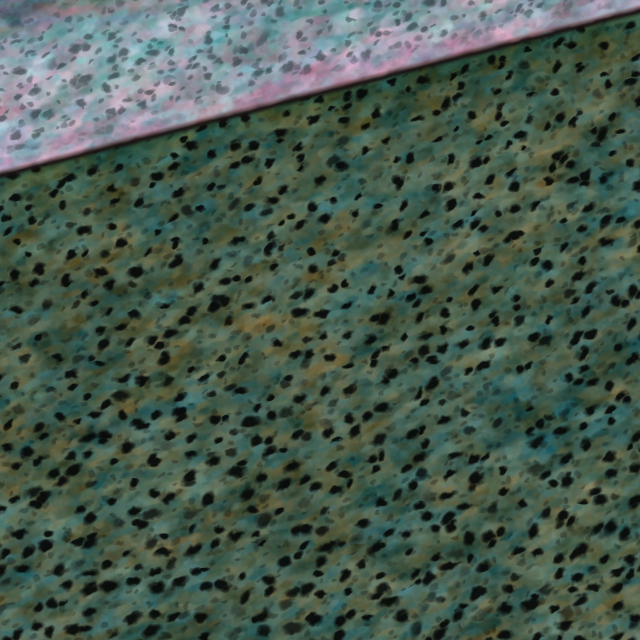
A Shadertoy shader for this texture:

```glsl
// A speckled green field under a pale, mottled slanted strip with a dark rim.
// Colour clouds blend random tints of jittered cells; the dark flecks are soft
// ellipses, one per jittered cell, that turn and shrink across the canvas.

vec3 hash3(vec2 cell) {
    vec3 q = fract(cell.xyx * vec3(0.1031, 0.1030, 0.0973));
    q += dot(q, q.yxz + 33.33);
    return fract((q.xxy + q.yzz) * q.zyx);
}

mat2 turn(float a) {
    return mat2(cos(a), -sin(a), sin(a), cos(a));
}

// Smooth cellular noise: three independent channels, centred on zero
vec3 cellTint(vec2 p) {
    vec2 cell = floor(p);
    vec3 sum = vec3(0.0);
    float total = 0.0;
    for (int j = -1; j <= 1; j++)
    for (int i = -1; i <= 1; i++) {
        vec2 id = cell + vec2(i, j);
        vec2 d = id + hash3(id).xy - p;
        float w = exp(-5.0 * dot(d, d));
        sum += w * hash3(id + 71.0);
        total += w;
    }
    return sum / total - 0.5;
}

// Coverage of elongated flecks, with random size, tilt and strength
float flecks(vec2 p, float angle, float size) {
    vec2 cell = floor(p);
    float cover = 0.0;
    for (int j = -1; j <= 1; j++)
    for (int i = -1; i <= 1; i++) {
        vec2 id = cell + vec2(i, j);
        vec3 place = hash3(id + 19.0);
        vec3 look = hash3(id + 137.0);
        vec2 d = turn(angle + (look.x - 0.5) * 0.9) * (p - id - place.xy);
        float r = length(d / vec2(0.30 + 0.16 * look.y, 0.24));
        float fleck = 1.0 - smoothstep(0.45, 1.25, r / (size * (0.7 + 0.5 * place.z)));
        cover = max(cover, fleck * smoothstep(0.02, 0.4, look.z));
    }
    return cover;
}

void mainImage(out vec4 fragColor, in vec2 fragCoord) {
    vec2 p = fragCoord / iResolution.y;
    float height = p.y - 0.726 - 0.258 * p.x;   // signed height above the rim
    float angle = mix(0.42, 0.72, p.x);

    // Streaky clouds at four scales
    vec2 streak = turn(0.42) * p;
    vec3 broad = cellTint(streak * vec2(7.0, 13.0));
    vec3 medium = cellTint(streak * vec2(22.0, 46.0) + 5.0);
    vec3 small = cellTint(streak * vec2(58.0, 105.0) + 11.0);
    vec3 grain = cellTint(p * 170.0);
    vec3 tint = 0.4 * broad + 0.7 * medium + 0.6 * small + 0.2 * grain;

    // Flecks with ragged outlines
    vec2 ragged = p + 0.006 * small.xy + 0.003 * grain.xy;
    float size = mix(1.08, 0.78, p.y);
    float dark = flecks(ragged * 32.0, angle, size);
    float faint = flecks(ragged * 47.0 + 40.0, angle, 0.8);

    // Green field, deeper just below the rim
    vec3 field = vec3(0.285, 0.375, 0.305);
    field += tint.x * 0.20 + tint.y * vec3(0.15, 0.03, -0.07);
    field += tint.z * vec3(-0.09, 0.04, 0.11);
    field = mix(field, field * vec3(0.55, 0.78, 0.68), exp(min(height, 0.0) / 0.035));
    field *= 1.0 - 0.28 * faint;
    field = mix(field, vec3(0.025, 0.035, 0.03), 0.94 * dark);

    // Pale strip, pinker at the rim and dull with flat streaks in the far corner
    vec3 strip = mix(vec3(0.64, 0.59, 0.67), vec3(0.56, 0.63, 0.67), smoothstep(0.01, 0.12, height));
    strip += tint.x * 0.26 + tint.y * vec3(0.20, -0.04, 0.04);
    strip += tint.z * vec3(-0.14, 0.05, 0.07);
    vec3 flat_ = cellTint(turn(0.12) * p * vec2(9.0, 95.0));
    float corner = smoothstep(0.16, 0.27, height);
    strip = mix(strip, strip * 0.68 + flat_ * 0.16, corner);
    float stripFlecks = max(0.62 * dark, 0.45 * faint) * smoothstep(0.0, 0.06, height);
    strip = mix(strip, vec3(0.17, 0.22, 0.24), stripFlecks * (1.0 - 0.5 * corner));

    // Join the halves, then lay the reddish fringe and dark rim over the seam
    vec3 color = mix(field, strip, smoothstep(-0.003, 0.004, height));
    float fringe = exp(-pow((height - 0.004) / 0.004, 2.0));
    float rim = exp(-pow((height + 0.001 + 0.002 * small.x) / 0.0045, 2.0));
    color = mix(color, vec3(0.40, 0.25, 0.24), 0.55 * fringe);
    color = mix(color, vec3(0.09, 0.06, 0.06), 0.88 * rim);

    fragColor = vec4(clamp(color, 0.0, 1.0), 1.0);
}
```
